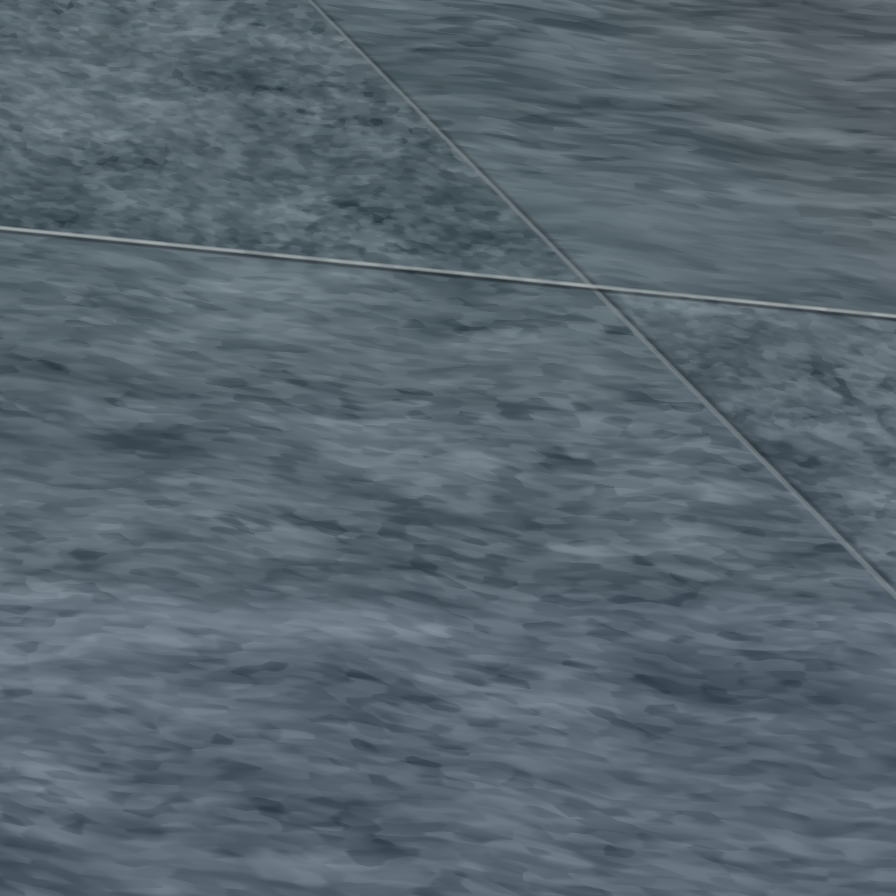
This texture is drawn by a Shadertoy shader. Its source:

```glsl
vec2 hash2(vec2 p) {
    vec3 q = fract(p.xyx * vec3(0.1031, 0.1030, 0.0973));
    q += dot(q, q.yzx + 33.33);
    return fract((q.xx + q.yz) * q.zy);
}

// Smooth cellular noise: random cell values blended with compact, crease-free weights
float cells(vec2 p) {
    vec2 base = floor(p);
    float total = 0.00001, weights = 0.00002;
    for (int j = -1; j <= 1; j++)
    for (int i = -1; i <= 1; i++) {
        vec2 cell = base + vec2(i, j);
        vec2 d = cell + hash2(cell) - p;
        float w = max(0.0, 1.0 - dot(d, d) / 1.25);
        w *= w * w;
        w *= w;
        total += w * hash2(cell + 57.0).x;
        weights += w;
    }
    return total / weights;
}

// Layered grain, drawn out along x; fine layers carry most of the contrast
float grain(vec2 p, float stretch) {
    float sum = 0.0, amp = 0.62;
    vec2 freq = vec2(6.0 / stretch, 7.0);
    for (int i = 0; i < 5; i++) {
        sum += amp * (cells(p * freq + 17.0 * float(i)) - 0.5);
        freq *= 2.1;
        amp *= 1.07;
    }
    return sum;
}

// Soft-edged line coverage
float band(float d, float halfWidth, float soft) {
    return 1.0 - smoothstep(halfWidth - soft, halfWidth + soft, abs(d));
}

void mainImage(out vec4 fragColor, in vec2 fragCoord) {
    vec2 uv = fragCoord / iResolution.xy;
    float soft = max(0.0015, 0.8 / iResolution.y);

    // Signed distances to the two joints
    float across = (uv.y - 0.746 + 0.099 * uv.x) / 1.005;
    float slant = (uv.x - 0.345 - 0.985 * (1.0 - uv.y)) / 1.404;
    vec2 tile = step(0.0, vec2(slant, across));

    // Stone coordinates: tilted, gently wavy, finer with distance
    vec2 p = vec2(uv.x, uv.y + 0.13 * uv.x);
    p.y += 0.006 * sin(9.0 * uv.x + 7.0 * uv.y) + 0.003 * sin(23.0 * uv.x - 15.0 * uv.y);
    p *= 1.0 + 0.4 * uv.y;
    p += tile * vec2(7.3, 11.7);

    // Speckled and streaked slabs alternate
    float speckled = abs(tile.x - tile.y);
    float stretch = mix(3.6 + 1.6 * tile.x, 1.8, speckled);
    float tone = 0.108 * grain(p, stretch);

    // Small dark pits, gathered in patches
    float patches = cells(p * vec2(5.0, 14.0) + 33.0);
    float pits = smoothstep(0.6, 0.95, cells(p * vec2(110.0 / stretch, 80.0) + 91.0));
    tone -= 0.07 * pits * smoothstep(0.8, 0.3, patches);

    // Pale veins, crisp below and fading upward, on the near slab
    float nearSlab = (1.0 - tile.x) * (1.0 - tile.y);
    float vein = uv.y - 0.312 + 0.04 * uv.x + 0.12 * uv.x * uv.x
               - 0.008 * sin(17.0 * uv.x) - 0.025 * (patches - 0.5);
    float glow = smoothstep(-0.003, 0.004, vein) * exp(-34.0 * max(vein, 0.0));
    tone += 0.06 * nearSlab * glow * smoothstep(0.2, 0.7, patches) * (1.0 - 0.5 * uv.x);

    // Smooth pale sweep on the far right slab
    float sweep = uv.y - 0.86 + 0.16 * uv.x;
    tone = mix(tone, 0.4 * tone + 0.016, 0.8 * tile.x * tile.y * exp(-300.0 * sweep * sweep));

    // Slab colour, bluer in front, warmer at the far corner
    vec3 color = vec3(0.352, 0.398, 0.434) + tone;
    color += mix(vec3(-0.004, -0.002, 0.010), vec3(-0.008, 0.0, -0.010), smoothstep(0.0, 0.9, uv.y));
    color += vec3(0.018, 0.0, 0.0) * smoothstep(0.65, 1.3, uv.x * uv.y * 1.4);
    color -= 0.008 * speckled;

    // Slanted joint, soft and low in contrast, widening toward the front
    float width = 0.0022 + 0.0032 * (1.0 - uv.y);
    color *= 1.0 - 0.22 * band(slant - width, width, 2.0 * soft);
    color = mix(color, vec3(0.45, 0.49, 0.51) + 0.3 * tone, 0.85 * band(slant, width * 0.75, soft));

    // Thin bright joint with a shadow underneath
    color *= 1.0 - 0.33 * band(across + 0.0036, 0.002, soft);
    float wear = 0.85 + 0.4 * (cells(vec2(uv.x * 40.0, 3.0)) - 0.5);
    color = mix(color, vec3(0.62, 0.65, 0.65), wear * band(across, 0.0019, soft));

    fragColor = vec4(clamp(color, 0.0, 1.0), 1.0);
}
```
